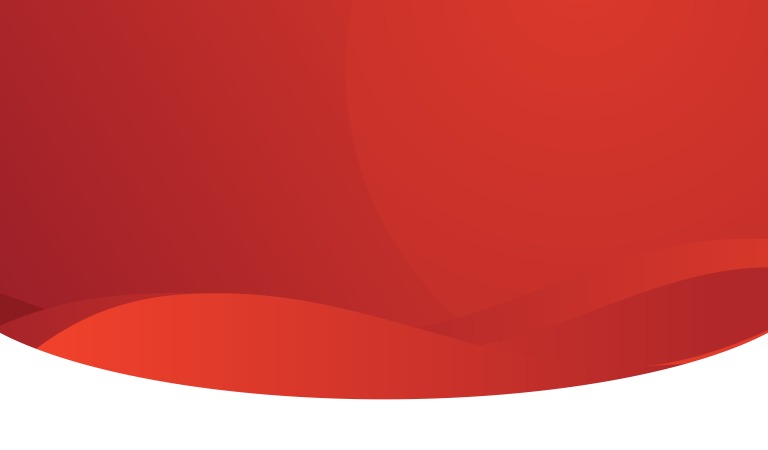
Give the GLSL for this background, as a WebGL 2 fragment shader.

```glsl
#version 300 es
precision highp float;

uniform vec2 u_resolution;
out vec4 outColor;

#define DEEP_RED vec3(0.64, 0.135, 0.16)
#define BRIGHT_RED vec3(0.94, 0.255, 0.17)
#define SHADOW_RED vec3(0.55, 0.105, 0.125)
#define DISC_CENTER vec2(0.880, 0.091)
#define DISC_RADIUS 0.430
#define GLOW_CENTER vec2(0.755, -0.026)
#define BOWL_SIZE vec2(0.577, 0.173)
#define BOWL_DEPTH 0.520

const float PI = 3.14159265;

// Shade along the red ramp
vec3 red(float t) {
    return mix(DEEP_RED, BRIGHT_RED, t);
}

// Red that runs from one shade to another between two x positions
vec3 redAcross(float x, float x0, float x1, float t0, float t1) {
    return red(mix(t0, t1, clamp((x - x0) / (x1 - x0), 0.0, 1.0)));
}

// Anti-aliased coverage of a positive signed distance
float cover(float d) {
    return clamp(d * u_resolution.x + 0.5, 0.0, 1.0);
}

// Half a cosine wave joining two turning points
float swell(float x, vec2 a, vec2 b) {
    float t = clamp((x - a.x) / (b.x - a.x), 0.0, 1.0);
    return mix(a.y, b.y, 0.5 - 0.5 * cos(PI * t));
}

// Rounded hill falling away from its crest
float hill(float x, vec2 crest, float steepness, float power) {
    return crest.y + steepness * pow(abs(x - crest.x), power);
}

// Crest on the left, trough on the right, then a gentle rise
float frontWave(float x) {
    vec2 crest = vec2(0.2865, 0.382);
    vec2 trough = vec2(0.820, 0.478);
    if (x < crest.x) return hill(x, crest, 2.57, 2.5);
    return swell(x, crest, trough) - 0.06 * max(x - trough.x, 0.0);
}

void main() {
    // Units of canvas width, with y measured down from the top
    vec2 p = vec2(gl_FragCoord.x, u_resolution.y - gl_FragCoord.y) / u_resolution.x;
    float x = p.x;

    // Diagonal backdrop
    vec3 color = red(0.1 + 0.97 * dot(p, vec2(0.866, -0.5)));

    // Large disc with a soft glow near the top
    vec3 disc = red(0.717 - 0.62 * distance(p, GLOW_CENTER));
    color = mix(color, disc, cover(DISC_RADIUS - distance(p, DISC_CENTER)));

    // Rising ribbons on the right
    float backEdge = swell(x, vec2(0.456, 0.435), vec2(0.970, 0.311));
    color = mix(color, redAcross(x, 0.55, 1.0, 0.27, 0.67), cover(p.y - backEdge));
    float middleEdge = swell(x, vec2(0.553, 0.456), vec2(1.005, 0.348));
    color = mix(color, redAcross(x, 0.62, 0.95, 0.45, 0.17), cover(p.y - middleEdge));

    // Shadow wedge and low hill on the left
    float wedge = cover(p.y - 0.3815 - 0.36 * x) * step(x, 0.3);
    color = mix(color, SHADOW_RED, wedge);
    float hillEdge = hill(x, vec2(0.247, 0.3815), 1.62, 2.6);
    color = mix(color, redAcross(x, 0.0, 0.2, 0.05, 0.28), cover(p.y - hillEdge));

    // Thin bright rim on the lower right
    float rimEdge = 0.478 - 0.0482 * pow(max(x - 0.82, 0.0) / 0.18, 1.7);
    float rim = cover(p.y - rimEdge) * smoothstep(0.81, 0.84, x);
    color = mix(color, red(0.8), rim);

    // Bright front wave
    color = mix(color, redAcross(x, 0.07, 0.9, 1.0, 0.2), cover(p.y - frontWave(x)));

    // White floor below the elliptical bowl
    float u = (x - 0.5) / BOWL_SIZE.x;
    float bowlEdge = BOWL_DEPTH - BOWL_SIZE.y * (1.0 - sqrt(max(1.0 - u * u, 0.0)));
    color = mix(color, vec3(1.0), cover(p.y - bowlEdge));

    outColor = vec4(color, 1.0);
}
```
